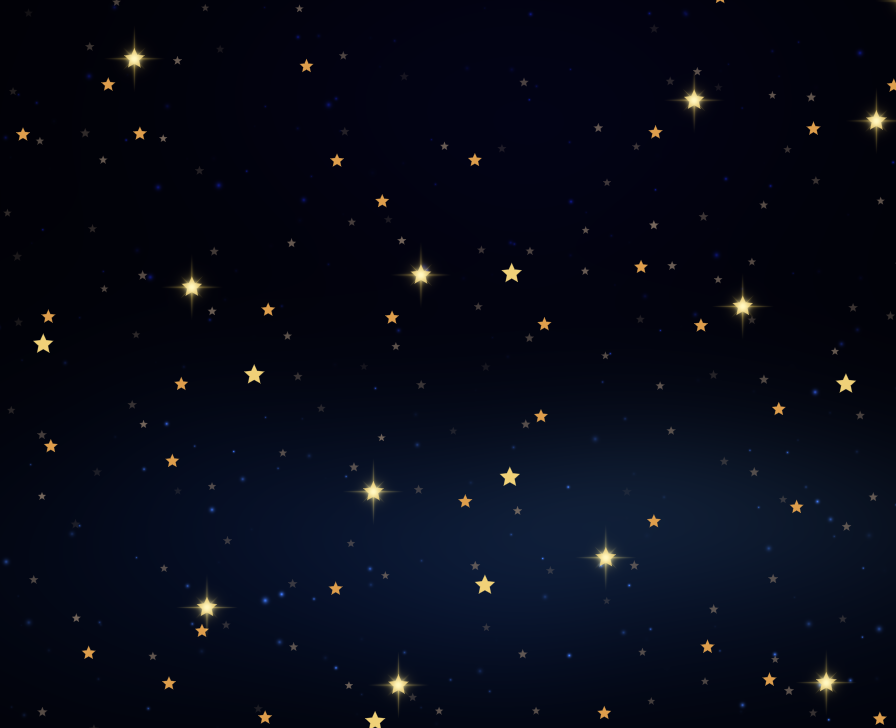
Give the GLSL for this background, as a Shadertoy shader.

```glsl
const vec3 NIGHT      = vec3(0.004, 0.005, 0.026);
const vec3 UPPER_HAZE = vec3(0.004, 0.006, 0.055);
const vec3 BLUE_GLOW  = vec3(0.018, 0.058, 0.140);
const vec3 TEAL_GLOW  = vec3(0.042, 0.066, 0.070);
const vec3 DUST_HIGH  = vec3(0.04, 0.07, 0.40);
const vec3 DUST_LOW   = vec3(0.22, 0.40, 0.80);
const vec3 TAN        = vec3(0.54, 0.47, 0.41);
const vec3 ORANGE     = vec3(0.87, 0.62, 0.30);
const vec3 YELLOW     = vec3(0.94, 0.82, 0.47);
const vec3 FLARE      = vec3(0.80, 0.68, 0.26);
const vec3 FLARE_CORE = vec3(1.00, 0.97, 0.76);

// Sizes are fractions of the canvas height
const float DUST_CELL   = 0.080;
const float TAN_CELL    = 0.085, TAN_RADIUS    = 0.0062;
const float ORANGE_CELL = 0.170, ORANGE_RADIUS = 0.0098;
const float YELLOW_CELL = 0.300, YELLOW_RADIUS = 0.0145;
const float FLARE_CELL  = 0.360, FLARE_LENGTH  = 0.046;

vec3 hash3(vec2 p) {
    vec3 q = fract(p.xyx * vec3(0.1031, 0.1030, 0.0973));
    q += dot(q, q.yxz + 33.33);
    return fract((q.xxy + q.yzz) * q.zyx);
}

float gradientNoise(vec2 p) {
    vec2 i = floor(p), f = fract(p);
    vec2 u = f * f * f * (f * (f * 6.0 - 15.0) + 10.0);
    vec4 corner;
    for (int k = 0; k < 4; k++) {
        vec2 o = vec2(k & 1, k >> 1);
        corner[k] = dot(hash3(i + o).xy * 2.0 - 1.0, f - o);
    }
    return mix(mix(corner.x, corner.y, u.x), mix(corner.z, corner.w, u.x), u.y);
}

// Offset from the jittered point of this cell; columns are staggered
vec2 scatter(vec2 p, float cell, float margin, float seed, out float presence, out vec3 traits) {
    vec2 q = p / cell;
    q.y += 0.5 * mod(floor(q.x), 2.0);
    vec2 id = floor(q) + seed;
    vec3 h = hash3(id);
    presence = h.z;
    traits = hash3(id + 71.7);
    return (fract(q) - mix(vec2(margin), vec2(1.0 - margin), h.xy)) * cell;
}

// Signed distance to an upright five-pointed star
float starDistance(vec2 p, float radius) {
    const vec2 k1 = vec2(0.80902, -0.58779), k2 = vec2(-0.80902, -0.58779);
    p.x = abs(p.x);
    p -= 2.0 * max(dot(k1, p), 0.0) * k1;
    p -= 2.0 * max(dot(k2, p), 0.0) * k2;
    p.x = abs(p.x);
    p.y -= radius;
    vec2 edge = 0.48 * vec2(-k1.y, k1.x) - vec2(0.0, 1.0);
    float h = clamp(dot(p, edge) / dot(edge, edge), 0.0, radius);
    return length(p - edge * h) * sign(p.y * edge.x - p.x * edge.y);
}

float starMask(vec2 p, float radius) {
    float soft = 0.75 / iResolution.y;
    return smoothstep(soft, -soft, starDistance(p, radius));
}

float blob(vec2 p, vec2 center, vec2 size) {
    vec2 d = (p - center) / size;
    return exp(-dot(d, d));
}

vec3 skyColor(vec2 uv) {
    vec2 warped = uv + 0.06 * vec2(gradientNoise(uv * 2.5 + 3.0), gradientNoise(uv * 2.5 + 19.0));
    vec3 sky = NIGHT;
    sky += UPPER_HAZE * blob(warped, vec2(0.58, 0.85), vec2(0.35, 0.30));
    sky += BLUE_GLOW * blob(warped, vec2(0.52, 0.23), vec2(0.52, 0.21));
    sky += TEAL_GLOW * blob(warped, vec2(0.72, 0.29), vec2(0.32, 0.14));
    return sky;
}

// Tapering ray along x
float ray(vec2 p, float len, float width) {
    float taper = max(1.0 - abs(p.x) / len, 0.0);
    return taper * exp(-abs(p.y) / (width * (0.25 + taper)));
}

vec3 addFlare(vec3 col, vec2 p) {
    vec2 diagonal = vec2(p.x + p.y, p.x - p.y) * 0.7071;
    float cross4 = ray(p, FLARE_LENGTH * 0.92, 0.0017) + ray(p.yx, FLARE_LENGTH, 0.0017);
    float short4 = ray(diagonal, 0.022, 0.0016) + ray(diagonal.yx, 0.022, 0.0016);
    float r = length(p);
    col += FLARE * (0.75 * cross4 + 0.6 * short4 + 0.32 * exp(-r * r / 0.00022));
    col = mix(col, YELLOW, 0.9 * starMask(p, 0.0145));
    return mix(col, FLARE_CORE, exp(-r * r / 0.00006));
}

void mainImage(out vec4 fragColor, in vec2 fragCoord) {
    vec2 uv = fragCoord / iResolution.xy;
    vec2 p = fragCoord / iResolution.y;
    vec3 col = skyColor(uv);
    float presence;
    vec3 traits;

    // Soft blue dust, brighter toward the lower glow
    for (int i = 0; i < 2; i++) {
        vec2 d = scatter(p + 0.037 * float(i), DUST_CELL, 0.16, 11.0 + 40.0 * float(i), presence, traits);
        float r = length(d), size = mix(0.0016, 0.0045, traits.x * traits.x);
        float light = 0.75 * exp(-r * r / (size * size)) + 0.5 * exp(-r * r / (size * size * 0.2));
        vec3 tint = mix(DUST_LOW, DUST_HIGH, smoothstep(0.30, 0.65, uv.y));
        col += tint * light * traits.y * traits.y * step(presence, 0.65);
    }

    // Flat stars, from faint and small to bright and large
    vec2 d = scatter(p, TAN_CELL, 0.09, 5.0, presence, traits);
    float fade = mix(0.12, 0.85, traits.x);
    col = mix(col, TAN, fade * starMask(d, TAN_RADIUS * mix(0.85, 1.1, traits.y)) * step(presence, 0.76));
    d = scatter(p, ORANGE_CELL, 0.08, 131.0, presence, traits);
    col = mix(col, ORANGE, starMask(d, ORANGE_RADIUS) * step(presence, 0.76));
    d = scatter(p, YELLOW_CELL, 0.07, 233.0, presence, traits);
    col = mix(col, YELLOW, starMask(d, YELLOW_RADIUS) * step(presence, 0.70));

    // Large sparkling flares
    d = scatter(p, FLARE_CELL, 0.14, 317.0, presence, traits);
    if (presence < 0.88) col = addFlare(col, d);

    fragColor = vec4(clamp(col, 0.0, 1.0), 1.0);
}
```
